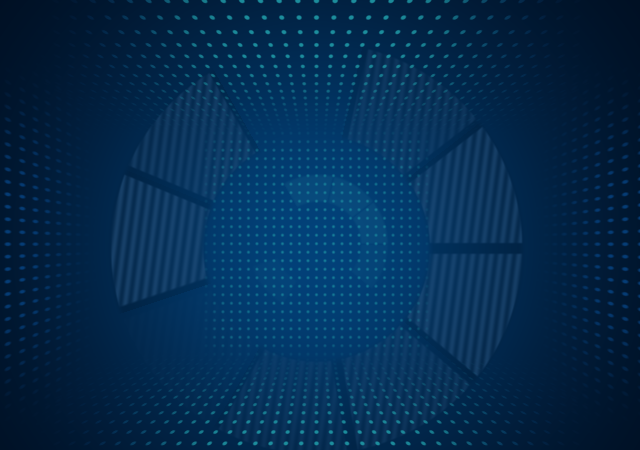
Write a WebGL 1 fragment shader that draws this background.

```glsl
precision highp float;
// Deep blue tunnel of glowing dots around a striped, segmented ring.
uniform vec2 u_resolution;

const float TAU = 6.28319;
const float SECTOR = TAU / 9.0;
const float DOT_PITCH = 0.0767;   // spacing across a tunnel wall
const float DEPTH_PITCH = 0.1366; // spacing along the tunnel
const vec2 TUNNEL_CENTER = vec2(-0.0078, -0.0426);
const vec2 RING_CENTER = vec2(-0.0074, -0.052);

const vec3 NIGHT = vec3(0.0, 0.045, 0.11);
const vec3 CORE = vec3(0.008, 0.255, 0.475);
const vec3 STEEL = vec3(0.17, 0.35, 0.53);
const vec3 TEAL = vec3(0.12, 0.60, 0.65);
const vec3 WALL_BLUE = vec3(0.03, 0.30, 0.58);
const vec3 HAZE = vec3(0.10, 0.42, 0.56);

// One below the limit, zero above it, with a soft edge.
float below(float value, float limit, float soft) {
  return 1.0 - smoothstep(limit - soft, limit + soft, value);
}

// Signed offset to the nearest point of a regular row.
float nearest(float value, float pitch) {
  return (fract(value / pitch + 0.5) - 0.5) * pitch;
}

// Dots on a receding wall; away is the scaled distance from the vanishing point.
float wallDots(float along, float away, float phase, float px) {
  float d = max(away, 0.05);
  float u = nearest(along / d, DOT_PITCH) * d;
  float v = nearest(1.0 / d - 1.849 + phase * DEPTH_PITCH, DEPTH_PITCH) * d * d;
  return below(length(vec2(u, v * 1.15)), 0.0108 * d, px);
}

// Polar position with the sectors slightly uneven: x radius, y angle.
vec2 ringPolar(vec2 p) {
  float a = mod(atan(p.y, p.x), TAU);
  a += 0.03 * (1.0 - cos(3.0 * a)) * smoothstep(-0.6, -0.1, sin(a));
  return vec2(length(p), mod(a, TAU));
}

// Annulus cut into sectors by straight gaps of constant width.
float ringSectors(vec2 polar, float inner, float outer, float gap, float soft) {
  float t = mod(polar.y, SECTOR);
  float edge = polar.x * min(sin(t), sin(SECTOR - t));
  float band = below(polar.x, outer, soft) * (1.0 - below(polar.x, inner, soft));
  return band * smoothstep(gap - soft, gap + soft, edge);
}

// One when the sector number equals the wanted one.
float isSector(float index, float wanted) {
  return 1.0 - step(0.5, abs(index - wanted));
}

void main() {
  float px = 1.0 / u_resolution.y;
  vec2 p = (gl_FragCoord.xy - 0.5 * u_resolution) * px;
  vec2 q = p - TUNNEL_CENTER;
  vec2 side = abs(q);

  // Radial glow
  float glow = exp(-3.1 * dot(q, q));
  vec3 color = mix(NIGHT, CORE, glow);

  // Large striped ring, brightest at its left and right
  vec2 polar = ringPolar(p - RING_CENTER);
  float index = floor(polar.y / SECTOR);
  float facing = cos((index + 0.5) * SECTOR);
  float strength = 0.38 + 0.55 * facing * facing;
  strength *= 1.0 - isSector(index, 2.0);
  strength *= 1.0 - 0.88 * isSector(index, 5.0);
  float ring = ringSectors(polar, 0.252, 0.457, 0.012, 0.003);
  float annulus = below(polar.x, 0.457, 0.01) * (1.0 - below(polar.x, 0.252, 0.01));
  float stripe = 0.5 + 0.5 * cos(TAU * (p.x - 0.13 * p.y) / 0.0205);
  color *= 1.0 - 0.14 * annulus * strength;
  color = mix(color, STEEL, ring * strength * (0.13 + 0.42 * stripe));

  // Small hazy arc near the center
  vec2 arcPolar = ringPolar(q - vec2(0.004, 0.0));
  float arcIndex = floor(arcPolar.y / SECTOR);
  float arcLight = below(arcIndex, 2.5, 0.1) + 0.55 * isSector(arcIndex, 8.0)
                 + 0.35 * isSector(arcIndex, 5.0);
  float arc = ringSectors(arcPolar, 0.095, 0.154, 0.001, 0.004);
  color = mix(color, HAZE, 0.24 * arc * arcLight);

  // Back wall: flat grid of fine dots
  vec2 cell = vec2(nearest(q.x, 0.0189), nearest(q.y - 0.001, 0.0189));
  float grid = below(length(cell), 0.0028, 1.2 * px);
  float backFade = below(side.x, 0.235, 0.035) * below(side.y, 0.235, 0.035);
  backFade *= mix(0.4, 0.72, exp(-18.0 * dot(q, q)));
  color = mix(color, TEAL, grid * backFade);

  // Ceiling and floor
  float rows = wallDots(q.x, side.y, 0.0, px);
  float rowFade = smoothstep(0.23, 0.43, side.y) * below(side.x, 0.38, 0.26);
  vec3 rowColor = mix(TEAL, WALL_BLUE, smoothstep(0.25, 0.55, side.x));
  color = mix(color, rowColor, 0.9 * rows * rowFade);

  // Left and right walls
  float columns = wallDots(q.y, side.x / 1.9, 0.26, px);
  float columnFade = smoothstep(0.48, 0.67, side.x) * below(side.y, 0.25, 0.17);
  color = mix(color, WALL_BLUE, 0.7 * columns * columnFade);

  gl_FragColor = vec4(color, 1.0);
}
```
